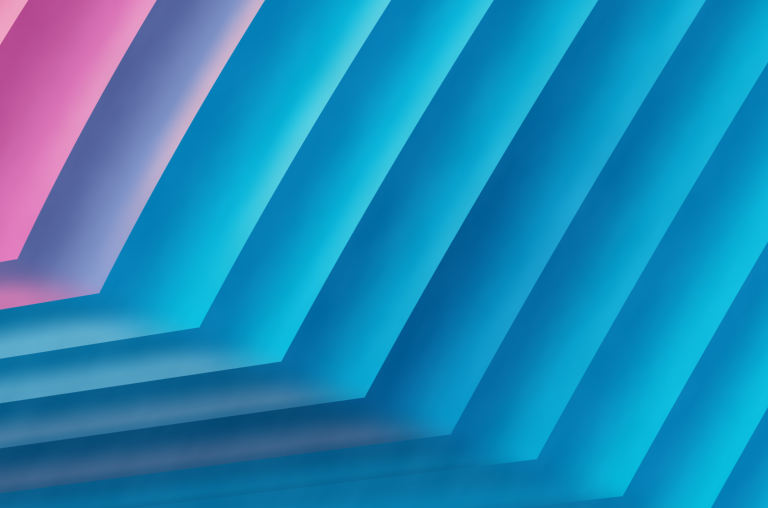
Reproduce this background procedurally as a Shadertoy shader.

```glsl
// Nested bent sheets stacked from cyan at the lower right to pink at the upper left.
// Each sheet is bounded by a steep edge and a shallow edge meeting at a corner;
// it is shaded across its own width and painted over the larger sheet behind it.

// Corner of sheet k; x in canvas heights, y measured downward from the top.
vec2 corner(float k) {
    float g = k - 1.5, f = k - 5.5;
    float x = 0.04 + 0.17 * k + 0.0356 * g * exp(-g * g);
    x -= 0.065 * max(-k, 0.0) + 0.022 * max(k - 7.0, 0.0);
    return vec2(x, 0.51 + 0.0672 * k - 0.0237 * f * exp(-f * f));
}

// Horizontal place of the steep edge at height y, slightly bowed.
float steepEdge(float k, float y) {
    vec2 c = corner(k);
    float slope = 0.59 - 0.05 * exp(-0.8 * k * k);
    float t = clamp((c.y - y) / c.y, 0.0, 1.0);
    return c.x + slope * (c.y - y) - 0.035 * t * (1.0 - t);
}

// Vertical place of the shallow edge at x.
float shallowEdge(float k, float x) {
    vec2 c = corner(k);
    return c.y + (0.175 - 0.009 * k) * (c.x - x);
}

float hash(vec2 p) {
    return fract(sin(dot(p, vec2(127.1, 311.7))) * 43758.5453);
}

float noise(vec2 p) {
    vec2 i = floor(p), f = fract(p);
    f = f * f * (3.0 - 2.0 * f);
    return mix(mix(hash(i), hash(i + vec2(1, 0)), f.x),
               mix(hash(i + vec2(0, 1)), hash(i + vec2(1, 1)), f.x), f.y);
}

vec3 sheetColor(float k, vec2 q) {
    vec2 inner = corner(k - 1.0);
    float x0 = steepEdge(k - 1.0, q.y), y0 = shallowEdge(k - 1.0, q.x);
    float u = clamp((q.x - x0) / (steepEdge(k, q.y) - x0), 0.0, 1.0);
    float v = clamp((q.y - y0) / (shallowEdge(k, q.x) - y0), 0.0, 1.0);

    // Blue sheets, deepest around the fifth one.
    float deep = exp(-0.6 * (k - 5.0) * (k - 5.0));
    float deepUp = deep * mix(0.4, 1.0, smoothstep(0.0, 0.55, q.y));
    vec3 upDark = vec3(0.02, 0.50, 0.72) - deepUp * vec3(0.01, 0.14, 0.14);
    vec3 upLight = vec3(0.03, 0.74, 0.87) - deepUp * vec3(0.0, 0.15, 0.08);
    vec3 lowDark = vec3(0.03, 0.45, 0.64) - deep * vec3(0.0, 0.15, 0.17);
    vec3 lowLight = vec3(0.03, 0.52, 0.71) - deep * vec3(0.0, 0.15, 0.16);

    // Pale haze on the lower arms, turning mauve on deeper sheets.
    vec3 haze = mix(vec3(0.58, 0.77, 0.85), vec3(0.55, 0.42, 0.54),
                    smoothstep(2.5, 5.0, k));
    lowLight = mix(lowLight, haze, 0.6 * exp(-0.14 * abs(k - 2.0)) * step(k, 5.5));

    // Violet and pink sheets.
    if (k < 1.5) {
        upDark = vec3(0.32, 0.38, 0.61);
        upLight = vec3(0.53, 0.61, 0.81);
        lowDark = vec3(0.48, 0.39, 0.62);
        lowLight = vec3(0.78, 0.47, 0.69);
    }
    if (k < 0.5) {
        upDark = lowDark = vec3(0.71, 0.29, 0.57);
        upLight = lowLight = vec3(0.89, 0.50, 0.75) - k * vec3(0.05, 0.1, 0.0);
        if (k > -0.5) upLight = lowLight = vec3(0.88, 0.48, 0.74);
    }

    // Steep arm with a pale rim that fades toward the corner.
    vec3 upper = mix(upDark, upLight, smoothstep(0.08, 0.95, u));
    float rim = smoothstep(0.7, 1.0, u) * smoothstep(-0.02, 0.35, corner(k).y - q.y);
    rim *= 0.7 * exp(-0.45 * abs(k - 1.0));
    vec3 rimTint = k < 1.5 ? vec3(0.92, 0.74, 0.80) : vec3(0.72, 0.88, 0.88);
    upper = mix(upper, rimTint, rim);

    // Shallow arm, joined softly along the crease between the corners.
    vec3 lower = mix(lowDark, lowLight, smoothstep(0.15, 0.8, v));
    lower = mix(lower, lowDark, 0.4 * smoothstep(0.75, 1.0, v) * step(3.5, k));
    float crease = dot(q - inner, vec2(0.367, -0.93));
    return mix(lower, upper, smoothstep(-0.085, 0.03, crease));
}

void mainImage(out vec4 fragColor, in vec2 fragCoord) {
    vec2 uv = fragCoord / iResolution.xy;
    vec2 q = vec2(uv.x * 1.517, 1.0 - uv.y);
    float soft = 0.8 / iResolution.y;

    // Paint from the outermost sheet to the innermost.
    vec3 col = sheetColor(9.0, q);
    for (int i = 8; i >= -1; i--) {
        float k = float(i);
        float inside = min((steepEdge(k, q.y) - q.x) * 0.86,
                           shallowEdge(k, q.x) - q.y);
        col = mix(col, sheetColor(k, q), smoothstep(-soft, soft, inside));
    }

    // Faint brushed mottling along the steep direction.
    vec2 along = vec2(dot(q, vec2(0.86, 0.51)), dot(q, vec2(0.51, -0.86)));
    float grain = noise(along * vec2(22.0, 9.0)) + 0.5 * noise(along * vec2(60.0, 25.0));
    col += 0.022 * (grain - 0.75);
    fragColor = vec4(clamp(col, 0.0, 1.0), 1.0);
}
```
